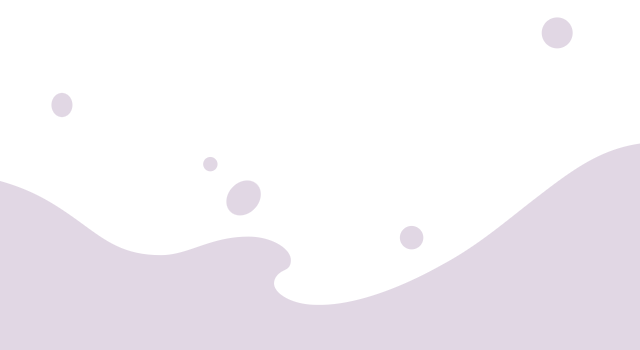
This background is drawn by a Shadertoy shader. Its source:

```glsl
// Pale lilac wave with a curling crest and drifting droplets on white.
#define CANVAS vec2(1.8286, 1.0)
#define PAPER vec3(1.0)
#define LILAC vec3(0.882, 0.843, 0.894)
#define CURVE_STEPS 20

// Pen tracing the wave outline: last point, nearest distance, side (-1 = below).
struct Pen { vec2 at; float dist; float side; };

float segmentDistance(vec2 p, vec2 a, vec2 b) {
    vec2 ab = b - a;
    float t = clamp(dot(p - a, ab) / max(dot(ab, ab), 1e-9), 0.0, 1.0);
    return length(p - a - ab * t);
}

// Each edge crossed by a ray going straight up from p flips the side.
void lineTo(inout Pen pen, vec2 p, vec2 b) {
    vec2 a = pen.at;
    pen.dist = min(pen.dist, segmentDistance(p, a, b));
    if ((a.x > p.x) != (b.x > p.x)) {
        float edgeY = mix(a.y, b.y, (p.x - a.x) / (b.x - a.x));
        if (edgeY > p.y) pen.side = -pen.side;
    }
    pen.at = b;
}

// Cubic Bezier from the pen to end, with two handles.
void curveTo(inout Pen pen, vec2 p, vec2 h1, vec2 h2, vec2 end) {
    vec2 start = pen.at;
    for (int i = 1; i <= CURVE_STEPS; i++) {
        float t = float(i) / float(CURVE_STEPS);
        float s = 1.0 - t;
        vec2 q = s*s*s * start + 3.0*s*s*t * h1 + 3.0*s*t*t * h2 + t*t*t * end;
        lineTo(pen, p, q);
    }
}

float wave(vec2 p) {
    Pen pen = Pen(vec2(0.0, 0.483), 10.0, 1.0);
    // Left slope and trough
    curveTo(pen, p, vec2(0.067, 0.464), vec2(0.119, 0.440), vec2(0.179, 0.400));
    curveTo(pen, p, vec2(0.281, 0.333), vec2(0.329, 0.271), vec2(0.460, 0.271));
    // Crest and its overhanging curl
    curveTo(pen, p, vec2(0.538, 0.271), vec2(0.600, 0.324), vec2(0.710, 0.324));
    curveTo(pen, p, vec2(0.776, 0.324), vec2(0.831, 0.290), vec2(0.831, 0.257));
    curveTo(pen, p, vec2(0.831, 0.233), vec2(0.817, 0.231), vec2(0.805, 0.224));
    curveTo(pen, p, vec2(0.793, 0.217), vec2(0.783, 0.205), vec2(0.783, 0.190));
    // Hollow and the long rise to the right
    curveTo(pen, p, vec2(0.783, 0.162), vec2(0.833, 0.129), vec2(0.905, 0.129));
    curveTo(pen, p, vec2(1.012, 0.126), vec2(1.148, 0.179), vec2(1.262, 0.243));
    curveTo(pen, p, vec2(1.369, 0.300), vec2(1.452, 0.374), vec2(1.536, 0.438));
    curveTo(pen, p, vec2(1.643, 0.521), vec2(1.719, 0.574), vec2(1.829, 0.590));
    return pen.dist * pen.side;
}

// Approximate signed distance to an ellipse turned by angle.
float droplet(vec2 p, vec2 center, vec2 radii, float angle) {
    float c = cos(angle), s = sin(angle);
    vec2 q = mat2(c, -s, s, c) * (p - center);
    return (length(q / radii) - 1.0) * min(radii.x, radii.y);
}

void mainImage(out vec4 fragColor, in vec2 fragCoord) {
    vec2 p = fragCoord / iResolution.xy * CANVAS;
    float pixel = 1.0 / iResolution.y;

    float d = wave(p);
    d = min(d, droplet(p, vec2(0.177, 0.700), vec2(0.030, 0.0345), 0.0));
    d = min(d, droplet(p, vec2(0.601, 0.531), vec2(0.0205), 0.0));
    d = min(d, droplet(p, vec2(0.696, 0.4345), vec2(0.0545, 0.044), 0.82));
    d = min(d, droplet(p, vec2(1.176, 0.321), vec2(0.0335), 0.0));
    d = min(d, droplet(p, vec2(1.592, 0.906), vec2(0.0442), 0.0));

    // Blend across one pixel at the outline
    float coverage = clamp(0.5 - d / pixel, 0.0, 1.0);
    fragColor = vec4(mix(PAPER, LILAC, coverage), 1.0);
}
```
